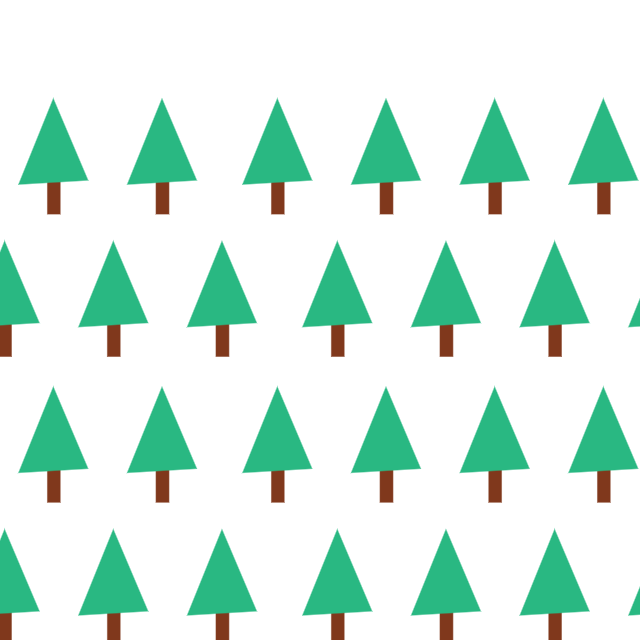
A three.js fragment shader for this pattern:

```glsl
varying vec2 vUv;

const vec3 PAPER = vec3(1.0);
const vec3 LEAF_GREEN = vec3(0.16, 0.72, 0.51);
const vec3 TRUNK_BROWN = vec3(0.50, 0.22, 0.11);

// Layout, in canvas widths
const float PITCH = 0.1698;         // between trees in a row
const float SEAM_GAP = 0.0104;      // extra space at one seam per row
const float PAIR_HEIGHT = 0.4505;   // one even row plus one odd row
const float ODD_DROP = 0.2227;      // from even row down to odd row
const float TOP_TIP = 0.1533;       // first treetops, below the top edge
const float HEADROOM = 0.02;        // clear space kept above each tip
const float EVEN_START = 0.0833;    // first tree of even rows
const float ODD_START = 0.0072;     // first tree of odd rows

// Tree, measured from its tip
const vec2 LEFT_CORNER = vec2(-0.0547, -0.1352);
const vec2 RIGHT_CORNER = vec2(0.0547, -0.1287);
const vec2 TRUNK_CENTER = vec2(0.0008, -0.1510);
const vec2 TRUNK_HALF = vec2(0.0104, 0.0305);

const float SOFTNESS = 0.0022;

// Signed distance to the line a-b, negative on its left side
float edgeDistance(vec2 p, vec2 a, vec2 b) {
  vec2 along = normalize(b - a);
  return dot(p - a, vec2(along.y, -along.x));
}

float foliageDistance(vec2 p) {
  float sides = max(edgeDistance(p, vec2(0.0), LEFT_CORNER),
                    edgeDistance(p, RIGHT_CORNER, vec2(0.0)));
  return max(sides, edgeDistance(p, LEFT_CORNER, RIGHT_CORNER));
}

float trunkDistance(vec2 p) {
  vec2 d = abs(p - TRUNK_CENTER) - TRUNK_HALF;
  return max(d.x, d.y);
}

float coverage(float d) {
  return clamp(0.5 - d / SOFTNESS, 0.0, 1.0);
}

void main() {
  // Fold the rows, which come in staggered pairs
  float depth = 1.0 - vUv.y - TOP_TIP + HEADROOM;
  float planted = step(0.0, depth);
  float pairDepth = mod(depth, PAIR_HEIGHT);
  float odd = step(ODD_DROP, pairDepth);

  // Close the seam, then fold the columns
  float x = vUv.x - mix(EVEN_START, ODD_START, odd);
  float seam = (1.5 + odd) * PITCH + 0.5 * SEAM_GAP;
  x -= SEAM_GAP * step(seam, x);
  x = mod(x + 0.5 * PITCH, PITCH) - 0.5 * PITCH;

  vec2 p = vec2(x, HEADROOM + ODD_DROP * odd - pairDepth);

  // Foliage overlaps the top of the trunk
  vec3 color = mix(PAPER, TRUNK_BROWN, planted * coverage(trunkDistance(p)));
  color = mix(color, LEAF_GREEN, planted * coverage(foliageDistance(p)));
  gl_FragColor = vec4(color, 1.0);
}
```
